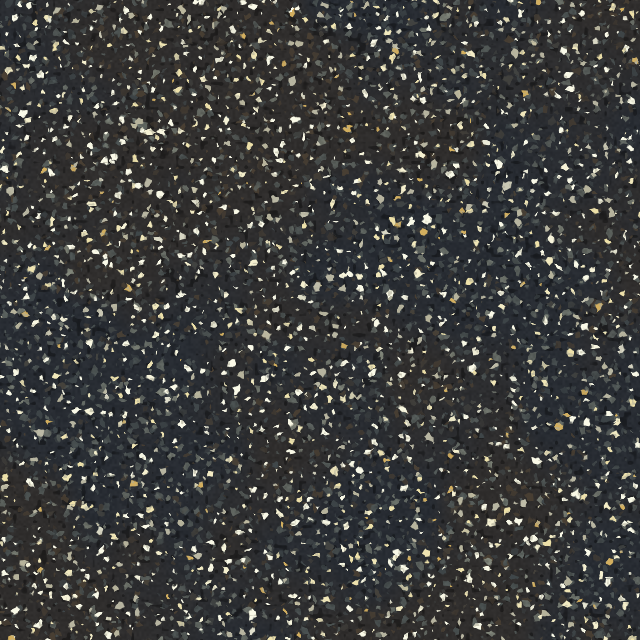
Reproduce this texture procedurally as a WebGL 2 fragment shader.

```glsl
#version 300 es
precision highp float;
// Dark speckled rubber: charcoal ground with three layers of small ragged chips.
// Each layer is a jittered grid of random convex polygons; noise warps their
// outlines, mottles the ground and stains the pale chips.

uniform vec2 u_resolution;
out vec4 fragColor;

const float TAU = 6.2831853;
const int CHIP_SIDES = 5;

// Layer settings: cells across the canvas, share of filled cells, min and max radius
const vec4 FAINT_LAYER = vec4(60.0, 0.75, 0.0020, 0.0070);
const vec4 GREY_LAYER = vec4(50.0, 0.75, 0.0022, 0.0072);
const vec4 PALE_LAYER = vec4(52.0, 0.78, 0.0020, 0.0068);

const float JITTER = 0.9;
const float WARP_SCALE = 190.0;
const float WARP_AMOUNT = 0.0042;
const float EDGE_PIXELS = 0.7;
const float GRAIN = 0.035;

const vec3 GROUND_COOL = vec3(0.155, 0.172, 0.198);
const vec3 GROUND_WARM = vec3(0.186, 0.178, 0.174);
const vec3 FAINT_COOL = vec3(0.25, 0.28, 0.29);
const vec3 FAINT_BROWN = vec3(0.29, 0.25, 0.20);
const vec3 GREY_DARK = vec3(0.29, 0.32, 0.32);
const vec3 GREY_LIGHT = vec3(0.52, 0.54, 0.49);
const vec3 STONE = vec3(0.69, 0.68, 0.60);
const vec3 IVORY = vec3(0.98, 0.98, 0.91);
const vec3 CREAM = vec3(0.93, 0.88, 0.66);
const vec3 AMBER = vec3(0.80, 0.64, 0.30);

// Integer hash: three values from 0 to 1 per cell and layer
vec3 hash3(vec2 cell, int layer) {
    uvec3 v = uvec3(ivec3(ivec2(cell), layer)) * 1664525u + 1013904223u;
    v.x += v.y * v.z; v.y += v.z * v.x; v.z += v.x * v.y;
    v ^= v >> 16u;
    v.x += v.y * v.z; v.y += v.z * v.x; v.z += v.x * v.y;
    return vec3(v >> 8u) / 16777216.0;
}

// Smooth value noise, three independent channels
vec3 noise3(vec2 p, int layer) {
    vec2 cell = floor(p);
    vec2 f = fract(p);
    f = f * f * (3.0 - 2.0 * f);
    vec3 low = mix(hash3(cell, layer), hash3(cell + vec2(1, 0), layer), f.x);
    vec3 high = mix(hash3(cell + vec2(0, 1), layer), hash3(cell + vec2(1, 1), layer), f.x);
    return mix(low, high, f.y);
}

// Distance to an irregular polygon, turned and flattened at random
float chipDistance(vec2 p, float radius, vec3 seed) {
    float turn = TAU * seed.x;
    p = mat2(cos(turn), sin(turn), -sin(turn), cos(turn)) * p;
    p.y *= mix(1.0, 1.7, seed.y);
    float d = -1.0;
    for (int i = 0; i < CHIP_SIDES; i++) {
        vec2 r = fract(seed.yz * (float(i) * 7.31 + 3.0));
        float angle = TAU * (float(i) + 0.7 * r.x) / float(CHIP_SIDES);
        d = max(d, dot(p, vec2(cos(angle), sin(angle))) - radius * mix(0.6, 1.1, r.y));
    }
    return d;
}

// Nearest chip of a layer: distance, and random traits of that chip
float scatterChips(vec2 uv, vec4 settings, int layer, out vec3 traits) {
    vec2 home = floor(uv * settings.x);
    float nearest = 1.0;
    traits = vec3(0.0);
    for (int y = -1; y <= 1; y++) {
        for (int x = -1; x <= 1; x++) {
            vec2 cell = home + vec2(x, y);
            vec3 place = hash3(cell, layer);
            if (place.z > settings.y) continue;
            vec3 look = hash3(cell, layer + 1);
            vec2 center = (cell + 0.5 + JITTER * (place.xy - 0.5)) / settings.x;
            float radius = mix(settings.z, settings.w, pow(look.x, 1.5));
            float d = chipDistance(uv - center, radius, hash3(cell, layer + 2));
            if (d < nearest) {
                nearest = d;
                traits = look;
            }
        }
    }
    return nearest;
}

void main() {
    vec2 uv = gl_FragCoord.xy / u_resolution.y;
    float edge = EDGE_PIXELS / u_resolution.y;
    vec2 warped = uv + WARP_AMOUNT * (noise3(uv * WARP_SCALE, 1).xy - 0.5);
    vec3 broad = 0.65 * noise3(uv * 5.0, 2) + 0.35 * noise3(uv * 14.0, 3);
    vec3 fine = noise3(uv * 260.0, 4);
    vec3 traits;

    // Mottled ground with fine grain and dark pits
    vec3 color = mix(GROUND_COOL, GROUND_WARM, smoothstep(0.3, 0.7, broad.x));
    color += GRAIN * (fine.x - 0.5);
    color *= 1.0 - 0.35 * smoothstep(0.72, 0.9, noise3(uv * 130.0, 5).x);

    // Faint chips, half sunk in the ground
    float d = scatterChips(warped, FAINT_LAYER, 10, traits);
    vec3 chip = mix(FAINT_COOL, FAINT_BROWN, smoothstep(0.35, 0.65, 0.5 * (traits.y + broad.x)));
    color = mix(color, chip, (1.0 - smoothstep(-edge, edge, d)) * mix(0.4, 1.0, traits.z));

    // Grey chips
    d = scatterChips(warped, GREY_LAYER, 20, traits);
    chip = mix(GREY_DARK, GREY_LIGHT, traits.y * traits.y) * mix(0.88, 1.1, fine.y);
    color = mix(color, chip, (1.0 - smoothstep(-edge, edge, d)) * mix(0.65, 1.0, broad.y));

    // Pale chips: mostly ivory, some cream or stone, a few amber
    d = scatterChips(warped, PALE_LAYER, 30, traits);
    chip = mix(IVORY, CREAM, smoothstep(0.4, 0.9, traits.y));
    chip = mix(chip, STONE, 0.9 * smoothstep(0.68, 0.85, traits.z));
    chip = mix(chip, AMBER, step(0.95, traits.y) * 0.8);
    chip = mix(chip, STONE, 0.6 * smoothstep(0.55, 0.85, fine.z));
    color = mix(color, chip, 1.0 - smoothstep(-edge, edge, d));

    fragColor = vec4(clamp(color, 0.0, 1.0), 1.0);
}
```
